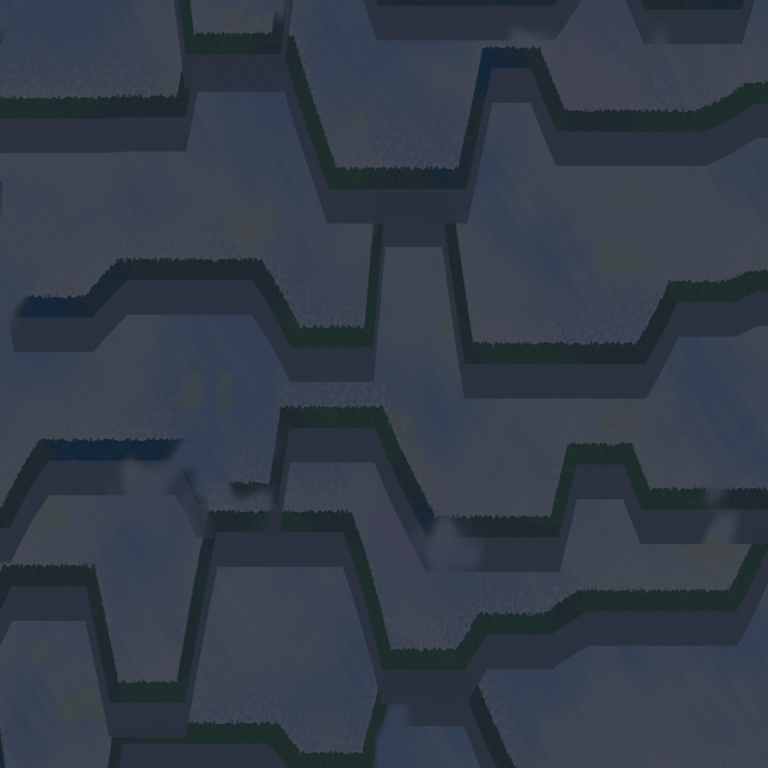
Give the GLSL for this pattern, as a WebGL 1 fragment shader.

```glsl
precision highp float;
// Overlapping painted slate slabs with stepped ledges, dark rims and flat drop shadows.
uniform vec2 u_resolution;

float hash(vec2 p) {
  return fract(sin(dot(p, vec2(127.1, 311.7))) * 4375.85);
}

// Layered sines, roughly -1 to 1
float wash(vec2 p) {
  float sum = 0.0, amp = 0.5;
  for (int i = 0; i < 4; i++) {
    sum += amp * sin(p.x + 1.7 * sin(p.y * 0.8)) * cos(p.y + 1.3 * sin(p.x * 0.7));
    p = mat2(1.5, 1.1, -1.1, 1.5) * p + 2.3;
    amp *= 0.6;
  }
  return sum * 1.3;
}

// Distance to the nearest scattered cell point
float cellular(vec2 p) {
  vec2 cell = floor(p), f = fract(p);
  float nearest = 2.0;
  for (int j = -1; j <= 1; j++) {
    for (int i = -1; i <= 1; i++) {
      vec2 o = vec2(float(i), float(j));
      vec2 site = o + vec2(hash(cell + o), hash(cell + o + 57.3));
      nearest = min(nearest, distance(f, site));
    }
  }
  return nearest;
}

// Flat step height of one column in a row of slabs
float stepLevel(float column, float row) {
  float zigzag = mod(column + row, 2.0) - 0.5;
  return row * 0.215 + zigzag * 0.11 + (hash(vec2(column, row)) - 0.5) * 0.17;
}

// Lower outline of a row: flat steps joined by steep slants
float ledge(float x, float row) {
  float u = x * 6.2 + row * 2.37 + 0.25 * sin(x * 14.0 + row * 4.0);
  float column = floor(u);
  float slant = 0.12 + 0.2 * hash(vec2(column + 9.0, row));
  return mix(stepLevel(column - 1.0, row), stepLevel(column, row),
             clamp(fract(u) / slant, 0.0, 1.0));
}

float heightAbove(vec2 p, float row, float grow) {
  return p.y - min(ledge(p.x - grow, row), ledge(p.x + grow, row));
}

// Smooth coverage of a slab widened by grow; slope keeps steep edges even
float cover(vec2 p, float row, float grow, float soft) {
  float e = 0.0008;
  float slope = (heightAbove(p + vec2(e, 0.0), row, grow)
               - heightAbove(p - vec2(e, 0.0), row, grow)) / (2.0 * e);
  float d = heightAbove(p, row, grow) / sqrt(1.0 + slope * slope);
  return smoothstep(-soft, soft, d);
}

void main() {
  vec2 p = gl_FragCoord.xy / u_resolution.y;

  // Brush streaks and paper grain
  vec2 brush = mat2(0.86, 0.5, -0.5, 0.86) * p.yx;
  float streak = cellular(brush * vec2(7.0, 75.0)) - 0.45;
  float grain = cellular(p * vec2(190.0, 150.0)) - 0.45;
  float tone = wash(p * 8.0 + 3.0);

  // Blue and grey washes with faint olive and violet stains
  vec3 slate = mix(vec3(0.195, 0.245, 0.325), vec3(0.245, 0.275, 0.32),
                   smoothstep(-0.7, 0.7, tone + streak * 0.35));
  slate += streak * 0.012 * smoothstep(-0.2, 0.6, wash(p * 11.0));
  slate = mix(slate, vec3(0.25, 0.28, 0.26),
              0.6 * smoothstep(0.7, 0.95, wash(p * 14.0 + 8.0)));
  slate = mix(slate, vec3(0.25, 0.24, 0.33),
              0.4 * smoothstep(0.6, 0.95, wash(p * 6.0 + 21.0)));

  // Rim paint drifts between charcoal, moss green and deep blue
  float hue = wash(p * 6.5 + 13.0);
  vec3 rimColor = mix(vec3(0.115, 0.16, 0.185), vec3(0.115, 0.18, 0.175),
                      smoothstep(0.1, 0.35, hue));
  rimColor = mix(rimColor, vec3(0.085, 0.15, 0.225), smoothstep(-0.3, -0.6, hue));
  rimColor += grain * 0.018 + streak * 0.008;
  vec3 shadowColor = vec3(0.167, 0.192, 0.245) + streak * 0.004;

  // Slabs from the lowest row up, each covering those below
  vec3 color = slate;
  for (int i = 0; i < 8; i++) {
    float row = float(i) - 1.0;
    float presence = smoothstep(-0.7, -0.4, wash(vec2(p.x * 9.0 + row * 5.0, p.y * 7.0)));
    float shadow = cover(p + vec2(0.0, 0.072), row, 0.012, 0.0012);
    float rim = cover(p + vec2(0.0, 0.027), row, 0.011, 0.0014);
    vec2 ragged = p + vec2(0.0, grain * 0.006);
    float slab = cover(ragged, row, 0.0, 0.0016);

    // Dry warm speckle gathers just above the ledge
    float rise = max(p.y - ledge(p.x, row), 0.0);
    float dry = exp(-rise * 16.0) * presence * (0.6 + grain * 1.5);
    vec3 face = mix(slate, vec3(0.268, 0.28, 0.32), clamp(dry, 0.0, 0.85));

    color = mix(color, shadowColor, shadow * presence * 0.95);
    color = mix(color, rimColor, rim * presence);
    color = mix(color, face, slab);
  }
  gl_FragColor = vec4(color, 1.0);
}
```
